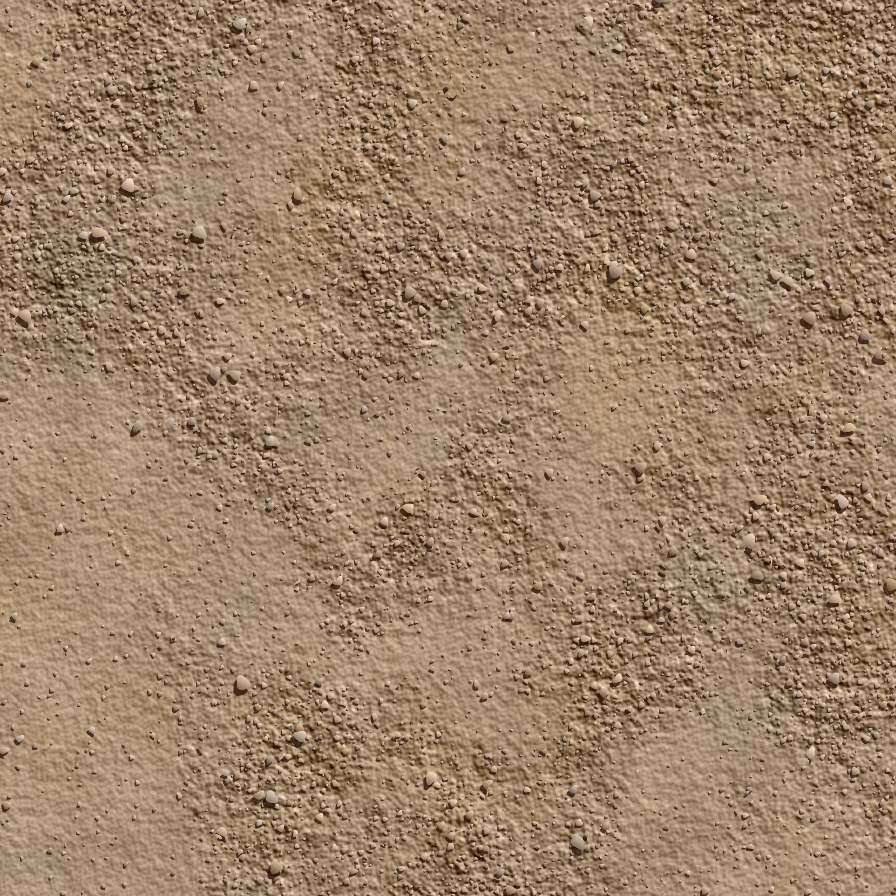
Give the GLSL for this texture, as a WebGL 2 fragment shader.

```glsl
#version 300 es
precision highp float;
// Dry sandy ground: pale trodden patches between rough, crumbly soil.
// A low-frequency mask sets the roughness, gradient noise gives lit relief,
// and three cell layers scatter pebbles with short cast shadows.

uniform vec2 u_resolution;
out vec4 fragColor;

const vec2 LIGHT = vec2(0.5, 0.866);

// Integer hash of a cell and a seed, three values in 0..1
vec3 hash3(vec2 cell, float seed) {
  uvec3 v = uvec3(ivec3(cell, seed)) * 1664525u + 1013904223u;
  for (int i = 0; i < 2; i++) {
    v.x += v.y * v.z;
    v.y += v.z * v.x;
    v.z += v.x * v.y;
    v ^= v >> 16u;
  }
  return vec3(v >> 8u) * exp2(-24.0);
}

float cornerSlope(vec2 cell, vec2 offset, float seed) {
  float angle = 6.2832 * hash3(cell, seed).x;
  return dot(vec2(cos(angle), sin(angle)), offset);
}

float gradientNoise(vec2 p, float seed) {
  vec2 i = floor(p), f = fract(p);
  vec2 w = f * f * f * (f * (f * 6.0 - 15.0) + 10.0);
  vec2 e = vec2(1.0, 0.0);
  return mix(
    mix(cornerSlope(i, f, seed), cornerSlope(i + e, f - e, seed), w.x),
    mix(cornerSlope(i + e.yx, f - e.yx, seed), cornerSlope(i + 1.0, f - 1.0, seed), w.x),
    w.y);
}

float fbm(vec2 p, float seed) {
  float sum = 0.0, amplitude = 1.0;
  for (int i = 0; i < 5; i++) {
    sum += amplitude * gradientNoise(p, seed + float(i));
    p *= 2.1;
    amplitude *= 0.62;
  }
  return sum;
}

// Brightness of slopes that face the light, at one grain size
float relief(vec2 p, float frequency, float seed) {
  p *= frequency;
  return gradientNoise(p, seed) - gradientNoise(p + 0.5 * LIGHT, seed);
}

// Lumpy ellipse, signed distance in cell units
float stoneDistance(vec2 d, float radius, vec3 shape) {
  float a = 6.2832 * shape.x;
  d = mat2(cos(a), sin(a), -sin(a), cos(a)) * d;
  d.y *= 1.0 + 0.6 * shape.y;
  float lumps = 1.0 + 0.14 * sin(3.0 * atan(d.y, d.x + 1e-5) + 6.2832 * shape.z);
  return length(d) * lumps - radius;
}

// Lays one size of pebbles over the soil colour
vec3 addPebbles(vec3 soil, vec2 p, float cells, float density) {
  p *= cells;
  float edge = 0.6 * cells / u_resolution.y;
  for (int k = 0; k < 9; k++) {
    vec2 cell = floor(p) + vec2(k % 3, k / 3) - 1.0;
    vec3 place = hash3(cell, cells);
    if (place.z > density) continue;
    vec3 shape = hash3(cell, cells + 1.0);
    vec3 look = hash3(cell, cells + 2.0);
    float radius = mix(0.17, 0.4, look.x * look.x);
    vec2 d = p - cell - 0.15 - 0.7 * place.xy;

    float shadow = stoneDistance(d + LIGHT * radius * 0.85, radius, shape);
    soil = mix(soil, vec3(0.15, 0.07, 0.02), 0.78 * (1.0 - smoothstep(-edge, edge * 1.5, shadow)));

    float body = stoneDistance(d, radius, shape);
    float tone = 0.53 + 0.17 * look.y + 0.22 * dot(d, LIGHT) / radius;
    vec3 stone = tone + mix(vec3(0.13, 0.0, -0.13), vec3(0.06, 0.0, -0.07), look.z);
    soil = mix(soil, stone, 1.0 - smoothstep(-edge, edge, body));
  }
  return soil;
}

void main() {
  vec2 p = gl_FragCoord.xy / u_resolution.y;

  // Rough soil gathers toward the top and the right
  float patches = fbm(p * 3.6 + 7.3, 1.0);
  float rough = smoothstep(-0.4, 0.6,
    patches + 0.4 * smoothstep(0.45, 1.0, p.y) + 0.25 * (p.x - 0.5));

  // Grain, crumbs and shallow clods, with deeper shadows than highlights
  float grain = 0.9 * relief(p, 105.0, 11.0) + 0.9 * relief(p, 215.0, 12.0);
  float clods = 0.6 * relief(p, 48.0, 13.0) + 0.35 * relief(p, 17.0, 14.0);
  float bumps = grain * mix(0.13, 0.34, rough) + clods * mix(0.05, 0.3, rough);
  bumps = bumps < 0.0 ? bumps * 1.25 : bumps;

  float tone = mix(0.575, 0.49, rough) + bumps;
  tone += 0.05 * fbm(p * 9.0, 20.0) + 0.05 * gradientNoise(p * 310.0, 30.0);

  // Ochre soil with faint rusty and greyish areas
  float warmth = 0.025 * fbm(p * 4.0 + 3.1, 40.0);
  vec3 color = tone + vec3(0.10 + warmth, 0.0, -0.11 - warmth);

  color = addPebbles(color, p, 132.0, 0.07 + 0.42 * rough);
  color = addPebbles(color, p, 82.0, 0.03 + 0.30 * rough * rough);
  color = addPebbles(color, p, 47.0, 0.012 + 0.13 * rough * rough);

  fragColor = vec4(clamp(color, vec3(0.08, 0.03, 0.01), vec3(1.0)), 1.0);
}
```
